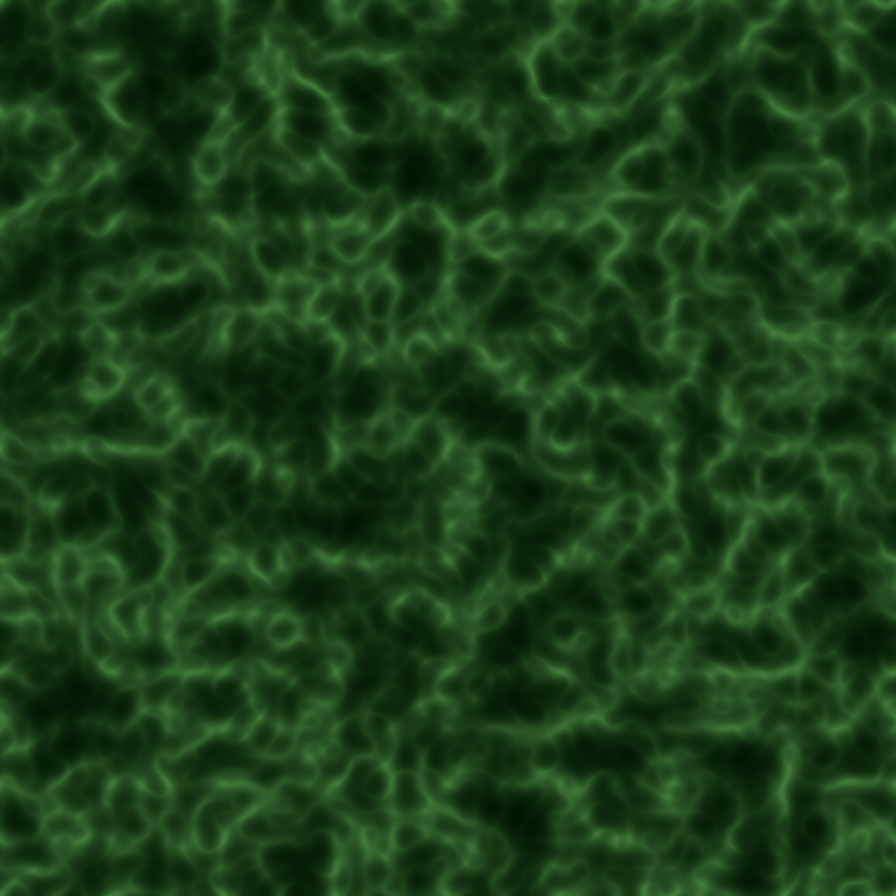
A three.js fragment shader for this texture:

```glsl
varying vec2 vUv;

const float TAU = 6.2831853;
const vec3 DEEP_GREEN = vec3(-0.020, 0.050, -0.015);
const vec3 VEIN_GREEN = vec3(0.284, 0.520, 0.255);

float hash(vec2 p, float seed) {
  vec3 q = fract(vec3(p.xyx + seed) * vec3(0.1031, 0.1030, 0.0973));
  q += dot(q, q.yzx + 33.33);
  return fract((q.x + q.y) * q.z);
}

// Slope contributed by one lattice corner, wrapped at the period
float cornerSlope(vec2 cell, vec2 corner, vec2 local, float period, float seed) {
  float angle = TAU * hash(mod(cell + corner, period), seed);
  return dot(vec2(cos(angle), sin(angle)), local - corner);
}

// Tileable gradient noise, roughly -0.7 to 0.7
float gradientNoise(vec2 uv, float period, float seed) {
  vec2 p = uv * period;
  vec2 cell = floor(p);
  vec2 f = p - cell;
  vec2 fade = f * f * f * (f * (f * 6.0 - 15.0) + 10.0);
  float low = mix(cornerSlope(cell, vec2(0.0, 0.0), f, period, seed),
                  cornerSlope(cell, vec2(1.0, 0.0), f, period, seed), fade.x);
  float high = mix(cornerSlope(cell, vec2(0.0, 1.0), f, period, seed),
                   cornerSlope(cell, vec2(1.0, 1.0), f, period, seed), fade.x);
  return mix(low, high, fade.y);
}

// Distance from the zero line of the noise, with a rounded crease
float crease(float n, float roundness) {
  return sqrt(n * n + roundness * roundness);
}

// Layered creases: zero on the veins, large inside the dark pockets
float veinDepth(vec2 uv, float period, vec3 weights, float roundness) {
  float depth = 0.0;
  for (int i = 0; i < 3; i++) {
    float n = gradientNoise(uv, period, 17.0 + 41.0 * float(i));
    depth += weights.x * crease(n, roundness);
    weights = weights.yzx;
    period *= 2.0;
  }
  return depth;
}

void main() {
  float depth = veinDepth(vUv, 8.0, vec3(2.3, 2.5, 1.3), 0.035);
  float glow = 1.14 * exp(-depth);
  gl_FragColor = vec4(clamp(mix(DEEP_GREEN, VEIN_GREEN, glow), 0.0, 1.0), 1.0);
}
```
